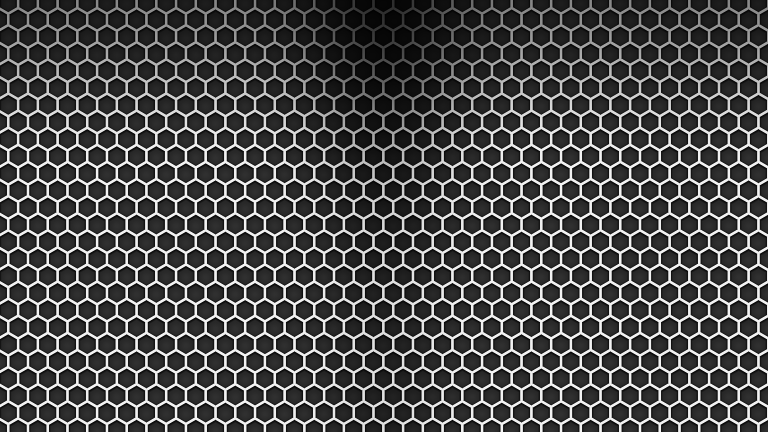
Give the GLSL for this pattern, as a Shadertoy shader.

```glsl
// A pale hexagonal wire mesh over recessed charcoal cells, lit from both sides.
// The nearest centre of two interleaved lattices gives the cell; a hexagon
// distance shapes wire and recess, and smooth falloffs darken the top middle.

// Radius of the pointy-topped hexagon through p; a cell of unit pitch ends at 0.5.
float hexRadius(vec2 p) {
    p = abs(p);
    return max(p.x, dot(p, vec2(0.5, 0.866)));
}

// Offset from the nearest cell centre, with one cell centred on the origin.
vec2 hexLocal(vec2 p) {
    vec2 period = vec2(1.0, sqrt(3.0));
    vec2 even = mod(p + 0.5 * period, period) - 0.5 * period;
    vec2 odd = mod(p, period) - 0.5 * period;
    return dot(even, even) < dot(odd, odd) ? even : odd;
}

void mainImage(out vec4 fragColor, in vec2 fragCoord) {
    vec2 pos = (fragCoord - 0.5 * iResolution.xy) / iResolution.y;
    float pitch = 0.0457;
    float pixel = 1.0 / (iResolution.y * pitch);
    vec2 local = hexLocal((pos - vec2(-0.0015, 0.0198)) / pitch);

    // Recessed cell: dark rim, heavier along the top, and a softly lit floor
    float rim = 0.5 - hexRadius(local + vec2(0.0, 0.035));
    float cell = mix(0.035, 0.155, smoothstep(0.05, 0.19, rim));
    cell += 0.035 * smoothstep(0.4, 0.0, length(local + vec2(0.0, 0.08)));

    // Wire shared by neighbouring cells
    float edge = 0.5 - hexRadius(local);
    float soft = max(0.6 * pixel, 0.025);
    float wire = 1.0 - smoothstep(-soft, soft, edge - 0.066);

    // Light: dim towards the top, with a dark band down the middle
    float height = smoothstep(-0.25, 0.5, pos.y);
    float top = smoothstep(0.12, 0.54, pos.y);
    float band = exp(-pow(pos.x / mix(0.13, 0.19, height), 2.0));
    float wireLight = (1.0 - 0.45 * top) * (1.0 - band * mix(0.08, 0.68, height * height));
    float cellLight = (1.0 - 0.4 * top) * (1.0 - band * mix(0.3, 0.8, height));

    fragColor = vec4(vec3(mix(cell * cellLight, 0.95 * wireLight, wire)), 1.0);
}
```
